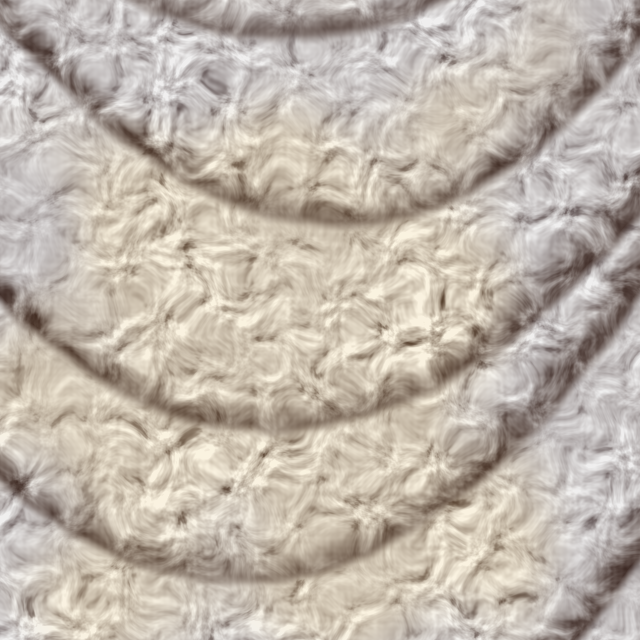
A three.js fragment shader for this texture:

```glsl
// Cream terry cloth hanging in curved, shadowed folds.
varying vec2 vUv;

#define CLOTH vec3(0.88, 0.85, 0.81)
#define SHADOW vec3(0.43, 0.36, 0.32)
#define WARM_TINT vec3(0.012, 0.003, -0.030)
#define COOL_TINT vec3(-0.030, -0.010, 0.030)
#define FOLDS 5
#define FOLD_WIDTH 0.056
#define TUFT_SCALE 25.0
#define TUFT_DEPTH 0.30
#define RELIEF 0.50
#define RIBS 96.0

vec2 hashDirection(vec2 cell) {
  float angle = 6.2831853 * fract(sin(dot(cell, vec2(127.1, 311.7))) * 43758.5);
  return vec2(cos(angle), sin(angle));
}

// Gradient noise, centred on zero
float noise(vec2 p) {
  vec2 i = floor(p), f = fract(p);
  vec2 u = f * f * f * (f * (f * 6.0 - 15.0) + 10.0);
  vec2 e = vec2(1.0, 0.0);
  float low = mix(dot(hashDirection(i), f),
                  dot(hashDirection(i + e), f - e), u.x);
  float high = mix(dot(hashDirection(i + e.yx), f - e.yx),
                   dot(hashDirection(i + e.xx), f - e.xx), u.x);
  return mix(low, high, u.y);
}

// Curled pile: octaves of warped noise
float tufts(vec2 p) {
  vec2 q = p * TUFT_SCALE;
  q += 0.9 * vec2(noise(q * 0.6 + 7.3), noise(q * 0.6 + 31.9));
  float height = 0.0, amplitude = 1.0;
  for (int i = 0; i < 4; i++) {
    height += amplitude * noise(q);
    q = mat2(1.6, 1.2, -1.2, 1.6) * q + 11.7;
    amplitude *= 0.52;
  }
  return height;
}

// fold: lowest point (xy), steepness of the left and right arms (zw)
float foldShadow(vec2 p, vec4 fold, float pile) {
  float dx = p.x - fold.x;
  float steepness = dx < 0.0 ? fold.z : fold.w;
  float slope = 2.0 * steepness * dx;
  float d = (p.y - fold.y - steepness * dx * dx) / sqrt(1.0 + slope * slope);
  d += 0.009 * pile + 0.008 * noise(p * 9.0 + fold.y * 20.0);

  float arm = smoothstep(0.10, 0.45, abs(dx));
  float width = FOLD_WIDTH + 0.022 * smoothstep(0.15, 0.45, dx);
  float edge = smoothstep(-0.010, 0.012, d);
  float core = edge * (1.0 - smoothstep(0.004, width, d));
  float halo = edge * exp(-max(d, 0.0) / 0.07);
  float strength = mix(0.66, 0.86, arm) * (1.0 - 0.7 * arm * pile);
  return clamp(core * strength + 0.13 * halo, 0.0, 1.0);
}

void main() {
  vec2 p = vUv;

  // Pile height and its slope toward the light
  float pile = tufts(p);
  float relief = pile - tufts(p + vec2(-0.005, 0.008));
  float patches = noise(p * 5.0 + 3.1);
  float roughness = 0.9 + 0.8 * patches;

  // Cloth tone with crevices between the loops
  float tone = 0.87 + 0.10 * patches;
  tone += roughness * (TUFT_DEPTH * pile + RELIEF * relief);
  tone -= 0.30 * smoothstep(0.30, 0.70, -pile) * roughness;

  // Folds from top to bottom
  vec4 folds[FOLDS];
  folds[0] = vec4(0.45, 0.937, 0.97, 1.00);
  folds[1] = vec4(0.54, 0.645, 1.10, 1.34);
  folds[2] = vec4(0.42, 0.323, 1.15, 1.00);
  folds[3] = vec4(0.38, 0.087, 1.09, 1.16);
  folds[4] = vec4(0.35, -0.320, 1.00, 1.03);
  float shadow = 0.0;
  for (int i = 0; i < FOLDS; i++) {
    shadow = max(shadow, foldShadow(p, folds[i], pile));
  }
  tone = mix(tone, 0.45 * pile - 0.05, shadow);

  // Faint woven ribs
  tone += 0.018 * sin(6.2831853 * RIBS * p.x) * (0.5 + shadow);
  tone += 0.010 * sin(6.2831853 * RIBS * p.y);

  // Warm middle and bluish outer patches
  float cool = length((p - vec2(0.45, 0.42)) * vec2(1.1, 0.9));
  cool = smoothstep(0.28, 0.62, cool + 0.4 * noise(p * 4.0 + 17.0));
  vec3 tint = mix(WARM_TINT, COOL_TINT, cool) * (1.0 - 0.5 * shadow);

  vec3 color = mix(SHADOW, CLOTH, clamp(tone, -0.40, 1.20)) + tint;
  gl_FragColor = vec4(clamp(color, 0.0, 1.0), 1.0);
}
```
